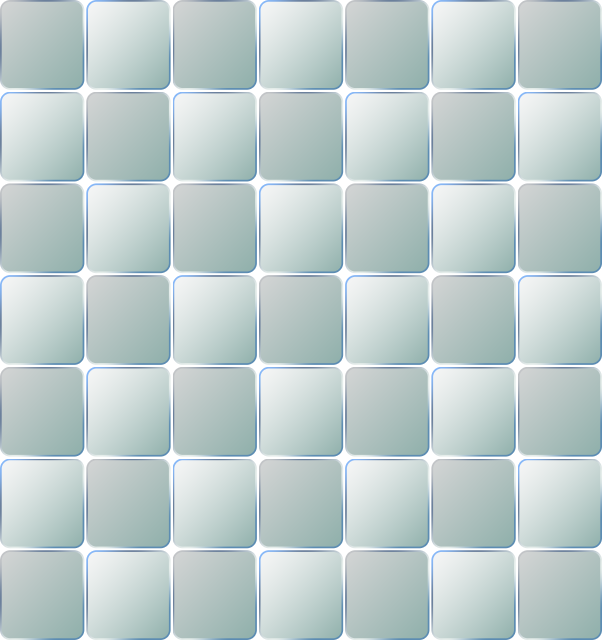
Reproduce this pattern procedurally as a Shadertoy shader.

```glsl
const float TILES = 7.0;
const float GAP = 0.0030;
const float RADIUS = 0.0160;
const float RIM_WIDTH = 0.0027;

float roundedBox(vec2 p, vec2 halfSize, float radius) {
    vec2 q = abs(p) - halfSize + radius;
    return length(max(q, 0.0)) + min(max(q.x, q.y), 0.0) - radius;
}

float coverage(float dist, float pixel) {
    return clamp(0.5 - dist / pixel, 0.0, 1.0);
}

// Diagonal face shading, from pale top left to sea green bottom right
vec3 faceColor(float t, float isLight) {
    vec3 pale = mix(vec3(0.835, 0.837, 0.838), vec3(0.965), isLight);
    vec3 seaGreen = vec3(0.555, 0.685, 0.665);
    return mix(pale, seaGreen, pow(t, mix(1.0, 1.3, isLight)));
}

// Metallic rim: sky or grey, slate, bright glint, steel blue
vec3 rimColor(float t, float isLight) {
    vec3 start = mix(vec3(0.76, 0.77, 0.78), vec3(0.53, 0.72, 0.97), isLight);
    vec3 slate = vec3(0.42, 0.50, 0.61);
    vec3 glint = vec3(0.90, 0.93, 0.92);
    vec3 steel = vec3(0.36, 0.55, 0.70);
    vec3 color = mix(start, slate, smoothstep(0.04, 0.28, t));
    color = mix(color, glint, smoothstep(0.28, 0.58, t));
    return mix(color, steel, smoothstep(0.58, 0.84, t));
}

void mainImage(out vec4 fragColor, in vec2 fragCoord) {
    // Canvas height is one unit, with y running downward
    float pixel = 1.0 / iResolution.y;
    vec2 canvas = iResolution.xy * pixel;
    vec2 p = vec2(fragCoord.x, iResolution.y - fragCoord.y) * pixel;

    // Tiles reach the canvas edges, so gaps lie only between them
    vec2 pitch = (canvas + GAP) / TILES;
    vec2 tileSize = pitch - GAP;
    vec2 cell = floor(p / pitch);
    vec2 local = p - cell * pitch;
    float isLight = mod(cell.x + cell.y, 2.0);

    // Diagonal position within the tile
    vec2 uv = clamp(local / tileSize, 0.0, 1.0);
    float t = 0.5 * (uv.x + uv.y);

    // White grout, then rim, then face
    float dist = roundedBox(local - 0.5 * tileSize, 0.5 * tileSize, RADIUS);
    vec3 color = mix(vec3(1.0), rimColor(t, isLight), coverage(dist, pixel));
    color = mix(color, faceColor(t, isLight), coverage(dist + RIM_WIDTH, pixel));
    fragColor = vec4(color, 1.0);
}
```
